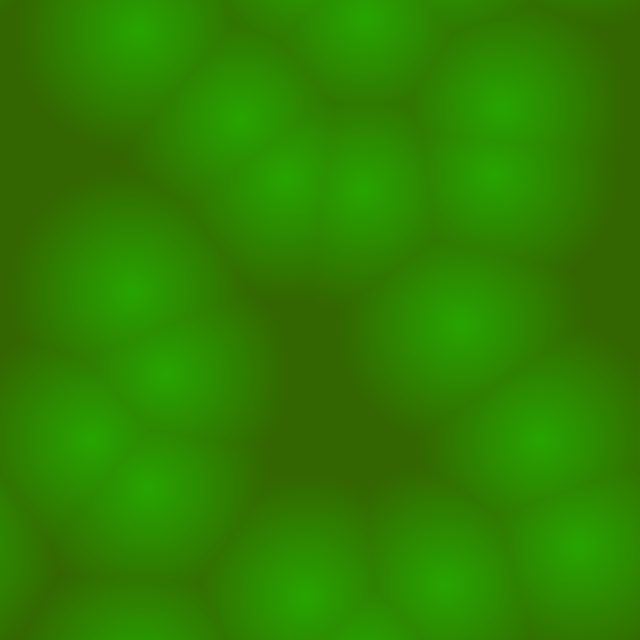
A WebGL 2 fragment shader for this texture:

```glsl
#version 300 es
precision highp float;
precision highp int;
// Soft green mounds scattered over a dark olive ground.
// Wrapping cellular noise: one jittered centre per grid cell, and the
// distance to the nearest centre fades the colour linearly to the ground.

uniform vec2 u_resolution;
out vec4 fragColor;

const int   CELLS        = 4;      // cells per side, whole so that it tiles
const float MOUND_RADIUS = 0.193;  // in canvas widths, below one cell
const float JITTER       = 1.0;    // 0 = regular grid, 1 = anywhere in the cell
const uint  SEED         = 7u;
const vec3  PEAK_COLOR   = vec3(0.150, 0.645, 0.0);
const vec3  GROUND_COLOR = vec3(0.200, 0.400, 0.0);

// Integer hash of a cell, giving two values from 0 to 1
vec2 hashCell(ivec2 cell) {
    uvec2 v = (uvec2(cell) + SEED) * 1664525u + 1013904223u;
    v.x += v.y * 1664525u;
    v.y += v.x * 1664525u;
    v ^= v >> 16u;
    v.x += v.y * 1664525u;
    v.y += v.x * 1664525u;
    v ^= v >> 16u;
    return vec2(v & 0xffffu) / 65535.0;
}

// Distance to the nearest mound centre, in canvas widths
float nearestCentre(vec2 uv) {
    vec2 p = uv * float(CELLS);
    ivec2 home = ivec2(floor(p));
    float nearest = float(CELLS);
    for (int y = -1; y <= 1; y++) {
        for (int x = -1; x <= 1; x++) {
            ivec2 cell = home + ivec2(x, y);
            ivec2 wrapped = (cell + CELLS) % CELLS;
            vec2 centre = vec2(cell) + 0.5 + JITTER * (hashCell(wrapped) - 0.5);
            nearest = min(nearest, distance(p, centre));
        }
    }
    return nearest / float(CELLS);
}

void main() {
    vec2 uv = gl_FragCoord.xy / u_resolution;
    float fade = clamp(nearestCentre(uv) / MOUND_RADIUS, 0.0, 1.0);
    fragColor = vec4(mix(PEAK_COLOR, GROUND_COLOR, fade), 1.0);
}
```
